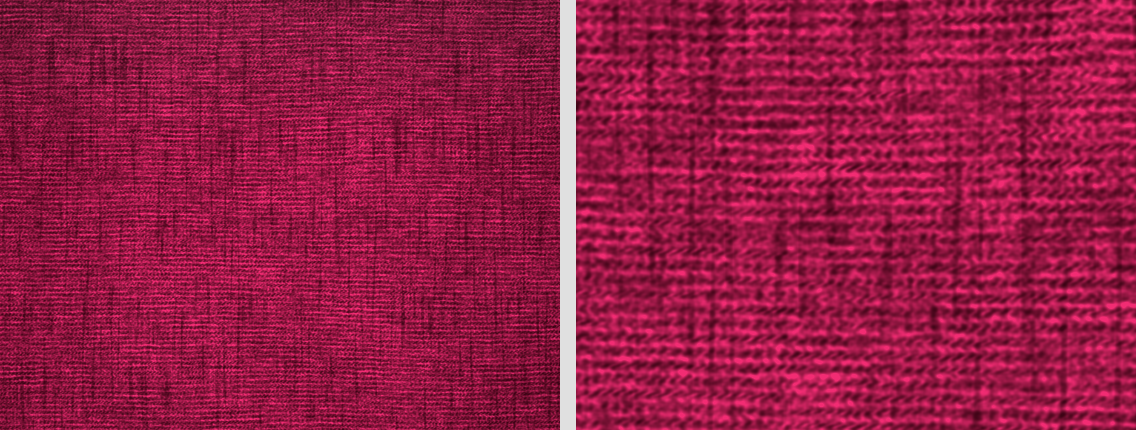
Left, the full canvas; right, a detail of the centre.
Write a WebGL 1 fragment shader that draws this texture.

```glsl
precision highp float;
// Crimson woven upholstery: ribbed weft rows, thin dark warp threads and a soft central sheen.
uniform vec2 u_resolution;

#define ROWS 88.0          // weft rows per canvas height
#define COLS 110.0         // warp threads per canvas height
#define BASE_TONE 0.385    // mean position on the colour ramp
#define ROW_DEPTH 0.23     // contrast of the ribs
#define TOOTH_DEPTH 0.17   // contrast of the stitches between ribs
#define SLUB_DEPTH 0.50    // uneven thickness along the weft
#define WARP_DEPTH 0.46    // strength of the dark vertical threads
#define GRAIN_DEPTH 0.52   // fuzz of the fibres
#define BLOTCH_DEPTH 0.11  // broad wear
#define SHEEN_DEPTH 0.46   // falloff of light from the middle

const float TAU = 6.28318;
const vec3 DARK_WINE = vec3(0.35, 0.04, 0.14);
const vec3 BRIGHT_PINK = vec3(0.85, 0.15, 0.40);

vec2 gradient(vec2 cell) {
  float angle = TAU * fract(sin(dot(cell, vec2(127.1, 311.7))) * 43758.5);
  return vec2(cos(angle), sin(angle));
}

// Gradient noise, roughly -0.7 to 0.7
float noise(vec2 p) {
  vec2 i = floor(p);
  vec2 f = p - i;
  vec2 u = f * f * f * (f * (f * 6.0 - 15.0) + 10.0);
  float a = dot(gradient(i), f);
  float b = dot(gradient(i + vec2(1.0, 0.0)), f - vec2(1.0, 0.0));
  float c = dot(gradient(i + vec2(0.0, 1.0)), f - vec2(0.0, 1.0));
  float d = dot(gradient(i + vec2(1.0, 1.0)), f - vec2(1.0, 1.0));
  return mix(mix(a, b, u.x), mix(c, d, u.x), u.y);
}

// Ribs of the weft with small staggered teeth in the gaps
float weft(vec2 thread) {
  float wobble = 0.22 * noise(thread * vec2(0.30, 0.5) + 63.0);
  float phase = TAU * (thread.y + wobble);
  float rib = cos(phase) + 0.15 * cos(2.0 * phase);
  float stagger = 0.9 * noise(thread * vec2(0.16, 0.7) + 31.0);
  float slant = 0.25 * sin(phase);
  float tooth = cos(TAU * (thread.x + stagger + slant));
  float strength = 1.0 + 1.0 * noise(thread * vec2(0.10, 0.22) + 7.0);
  float stitch = 1.0 + 1.2 * noise(thread * vec2(0.13, 0.20) + 37.0);
  return ROW_DEPTH * strength * rib + TOOTH_DEPTH * stitch * tooth * (0.75 - 0.35 * rib);
}

// Long thin dark threads, with a few faint wider streaks
float warp(vec2 thread) {
  float thin = noise(thread * vec2(1.10, 0.06) + 53.0);
  float broken = noise(thread * vec2(0.95, 0.20) + 19.0);
  float wide = noise(thread * vec2(0.35, 0.03) + 91.0);
  float dark = 0.75 * smoothstep(0.05, 0.55, thin) + 0.45 * smoothstep(0.05, 0.6, broken);
  return 0.09 - WARP_DEPTH * (dark + 0.20 * wide);
}

// Bright and dull stretches along each row
float slubs(vec2 thread) {
  float longSlub = noise(thread * vec2(0.12, 1.05) + 17.3);
  float shortSlub = noise(thread * vec2(0.40, 1.25) + 71.6);
  return SLUB_DEPTH * (0.52 * longSlub + 0.62 * shortSlub);
}

// Fibre fuzz at two fine sizes
float fuzz(vec2 p) {
  return noise(p * vec2(150.0, 210.0) + 41.0) + 0.5 * noise(p * vec2(245.0, 265.0) + 83.0);
}

void main() {
  vec2 p = gl_FragCoord.xy / u_resolution.y;
  float aspect = u_resolution.x / u_resolution.y;

  // Gentle bending of the cloth
  vec2 bend = vec2(0.008 * noise(p * 2.3 + 5.0),
                   0.016 * noise(p * 2.0 + 13.0) + 0.002 * noise(p * 11.0));
  vec2 thread = (p + bend) * vec2(COLS, ROWS);

  // Light and wear over the whole cloth
  vec2 away = p - vec2(0.47 * aspect, 0.44);
  float sheen = SHEEN_DEPTH * (0.22 - dot(away, away));
  float blotch = BLOTCH_DEPTH * (noise(p * 4.0 + 3.0) + noise(p * vec2(9.0, 20.0) + 23.0));

  float grain = GRAIN_DEPTH * fuzz(p);
  float relief = weft(thread) + warp(thread) + slubs(thread) + grain + blotch + sheen;

  // Lift highlights and soften shadows, then colour
  float tone = clamp(BASE_TONE + relief + 0.35 * relief * relief - 0.03, -0.22, 1.2);
  vec3 colour = mix(DARK_WINE, BRIGHT_PINK, tone);

  // Slightly greyer light near the top edge
  float haze = smoothstep(0.6, 1.0, p.y);
  colour += haze * vec3(-0.015, 0.022, 0.012);
  gl_FragColor = vec4(clamp(colour, 0.0, 1.0), 1.0);
}
```
